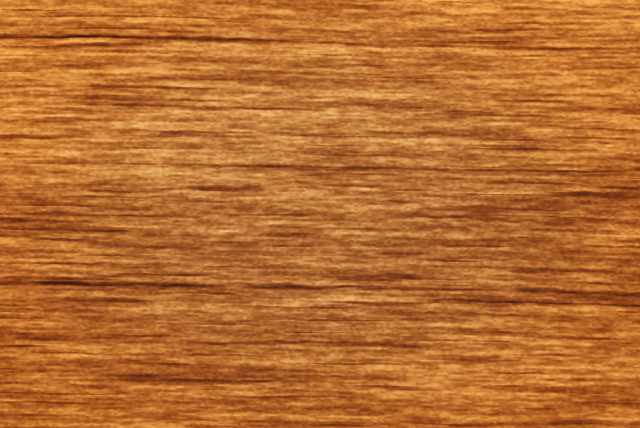
This texture is drawn by a Shadertoy shader. Its source:

```glsl
// Warm brown wood board with fine horizontal grain and a few long dark veins.

#define BASE_TONE 0.80
#define BAND_CONTRAST 0.15
#define STREAK_CONTRAST 0.36
#define FIBRE_CONTRAST 0.52
#define HAIR_CONTRAST 0.44
#define SPECKLE_CONTRAST 0.32
#define PORE_DEPTH 0.40
#define GRAIN_SLOPE 0.02
#define VEIN_COUNT 5
#define VEIN_STEP 0.147
#define VEIN_WIDTH 0.0042
#define VEIN_DEPTH 0.80

const vec3 UMBER  = vec3(0.41, 0.19, 0.09);
const vec3 SIENNA = vec3(0.56, 0.27, 0.11);
const vec3 TEAK   = vec3(0.665, 0.37, 0.15);
const vec3 AMBER  = vec3(0.75, 0.45, 0.20);
const vec3 HONEY  = vec3(0.84, 0.56, 0.27);
const vec3 STRAW  = vec3(0.94, 0.70, 0.39);
const vec3 EDGE_TINT   = vec3(1.01, 0.965, 0.84);
const vec3 CENTRE_TINT = vec3(0.985, 1.03, 1.14);
const float LOWEST_VEIN = 0.34;

float hash(vec2 cell) {
    vec3 q = fract(cell.xyx * 0.1031);
    q += dot(q, q.yzx + 33.33);
    return fract((q.x + q.y) * q.z);
}

// Smooth 1D noise; every row is shifted so that strand ends do not line up.
float strand(float x, float row) {
    x += 17.0 * hash(vec2(row, 71.0));
    float i = floor(x);
    return mix(hash(vec2(i, row)), hash(vec2(i + 1.0, row)), smoothstep(0.0, 1.0, x - i));
}

// Staggered value noise, centred on zero.
float grain(vec2 p) {
    float row = floor(p.y);
    return mix(strand(p.x, row), strand(p.x, row + 1.0), smoothstep(0.0, 1.0, p.y - row)) - 0.5;
}

// Darkness of the long veins at a point in grain space; the lowest is strongest.
float veins(vec2 p) {
    float dark = 0.0;
    float broken = 0.8 + 0.9 * grain(p * vec2(22.0, 170.0) + 40.0);
    for (int i = 0; i < VEIN_COUNT; i++) {
        float id = float(i);
        float jitter = i == 0 ? 0.0 : 0.03 * (hash(vec2(id, 5.0)) - 0.5);
        float wobble = 0.006 * (strand(p.x * 2.5, id + 90.0) - 0.5);
        float d = p.y - LOWEST_VEIN - VEIN_STEP * id - jitter - wobble;
        float reach = smoothstep(0.3, 0.75, strand(p.x * 1.5, id + 50.0));
        reach = i == 0 ? 0.85 + 0.2 * reach : 0.75 * reach;
        float width = VEIN_WIDTH * (0.6 + 0.8 * strand(p.x * 4.0, id + 130.0));
        float core = exp(-d * d / (width * width)) * broken;
        float halo = exp(-abs(d) / 0.014);
        dark += reach * (core + 0.14 * halo);
    }
    return dark;
}

vec3 woodColour(float t) {
    vec3 c = mix(UMBER, SIENNA, clamp(t / 0.35, -1.0, 1.0));
    c = mix(c, TEAK,  clamp((t - 0.35) / 0.25, 0.0, 1.0));
    c = mix(c, AMBER, clamp((t - 0.60) / 0.19, 0.0, 1.0));
    c = mix(c, HONEY, clamp((t - 0.79) / 0.21, 0.0, 1.0));
    return mix(c, STRAW, clamp((t - 1.0) / 0.3, 0.0, 1.0));
}

void mainImage(out vec4 fragColor, in vec2 fragCoord) {
    vec2 uv = fragCoord / iResolution.xy;
    vec2 p = fragCoord / iResolution.y;

    // Grain space: gently sloped, wavy, with a fine ripple.
    vec2 g = p;
    g.y += GRAIN_SLOPE * p.x;
    g.y += 0.012 * grain(p * vec2(1.6, 3.0) + 11.0);
    g.y += 0.003 * grain(p * vec2(9.0, 14.0) + 23.0);
    g.y += 0.0022 * grain(p * vec2(28.0, 45.0) + 37.0);

    // Layers from broad bands down to single fibres.
    float tone = BASE_TONE;
    tone += BAND_CONTRAST * grain(g * vec2(0.6, 8.0) + 31.0);
    tone += BAND_CONTRAST * grain(g * vec2(1.0, 33.0) + 57.0);
    tone += STREAK_CONTRAST * grain(g * vec2(2.6, 86.0) + 83.0);
    tone += FIBRE_CONTRAST * grain(g * vec2(8.0, 145.0) + 109.0);
    tone += HAIR_CONTRAST * grain(g * vec2(32.0, 190.0) + 151.0);
    tone += SPECKLE_CONTRAST * grain(g * vec2(125.0, 220.0) + 7.0);

    // Thin dark pores and long veins.
    tone -= PORE_DEPTH * smoothstep(0.2, 0.44, grain(g * vec2(5.0, 140.0) + 201.0));
    tone -= VEIN_DEPTH * veins(g);

    // Broad light: golden upper part, brown middle band, darker lower part.
    tone += 0.14 * (smoothstep(0.35, 0.85, uv.y) - 0.5);
    tone -= 0.06 * exp(-pow((uv.y - 0.52) / 0.09, 2.0));
    tone += 0.05 * (0.5 - uv.x) * uv.y;

    // Paler centre, more saturated rim.
    float rim = smoothstep(0.15, 0.62, length(uv - 0.5));
    vec3 colour = woodColour(tone) * mix(CENTRE_TINT, EDGE_TINT, rim);
    fragColor = vec4(clamp(colour, 0.0, 1.0), 1.0);
}
```
